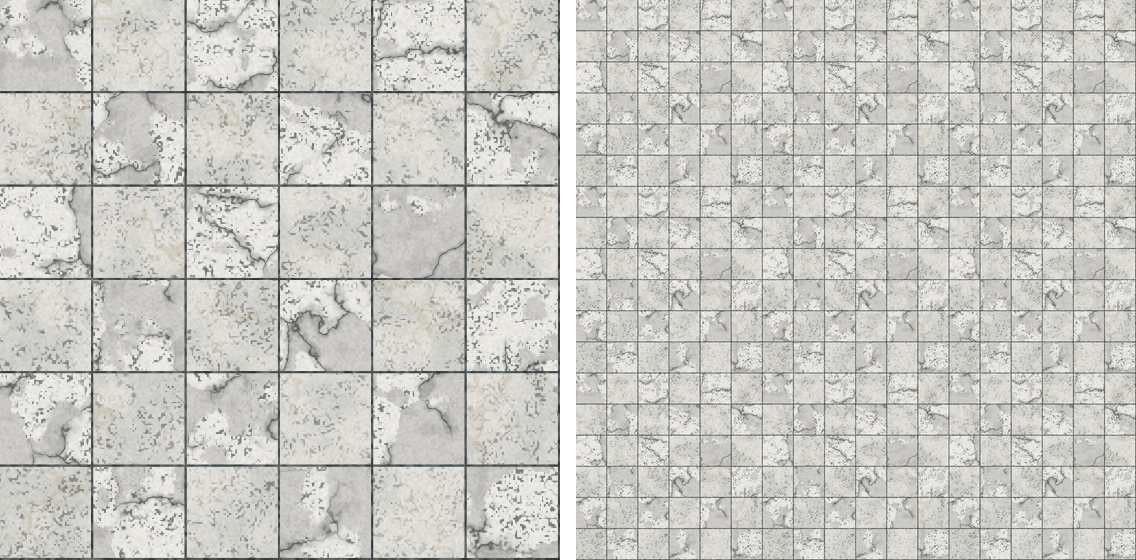
Left, the tile; right, the same tile 3 across and 3 down.
This texture is drawn by a WebGL 1 fragment shader. Its source:

```glsl
precision highp float;
// Six by six square marble tiles, veined and plain in turn, with thin dark grout.

uniform vec2 u_resolution;

const float TILES = 6.0;          // tiles across and down
const float GROUT_WIDTH = 0.0234; // in tiles
const float GRAIN = 256.0;        // specks across the canvas
const float VEIN_SCALE = 1.15;    // vein cells per tile
const float VEIN_CORE = 0.026;
const float VEIN_HALO = 0.11;
const float NO_WRAP = 4096.0;

const vec3 GROUT_DARK = vec3(0.16, 0.19, 0.20);
const vec3 GROUT_LIGHT = vec3(0.44, 0.47, 0.47);
const vec3 CHALK = vec3(0.91, 0.905, 0.885);
const vec3 SMOOTH_GREY = vec3(0.80, 0.795, 0.78);
const vec3 PLAIN_LIGHT = vec3(0.88, 0.87, 0.845);
const vec3 PLAIN_GREY = vec3(0.81, 0.81, 0.79);
const vec3 OCHRE = vec3(0.73, 0.68, 0.58);
const vec3 SPECK = vec3(0.42, 0.42, 0.41);
const vec3 VEIN = vec3(0.31, 0.31, 0.30);

float hash(vec2 p) {
  vec3 q = fract(p.xyx * 0.1031);
  q += dot(q, q.yzx + 33.33);
  return fract((q.x + q.y) * q.z);
}

vec2 hash2(vec2 p) {
  return vec2(hash(p), hash(p + 71.7));
}

// Value noise that repeats after a whole number of cells
float noise(vec2 p, float period) {
  vec2 i = floor(p);
  vec2 f = fract(p);
  f = f * f * (3.0 - 2.0 * f);
  vec2 a = mod(i, period);
  vec2 b = mod(i + 1.0, period);
  return mix(mix(hash(a), hash(vec2(b.x, a.y)), f.x),
             mix(hash(vec2(a.x, b.y)), hash(b), f.x), f.y);
}

float fbm(vec2 p) {
  float sum = 0.0;
  float amp = 0.533;
  for (int i = 0; i < 4; i++) {
    sum += amp * noise(p, NO_WRAP);
    p = p * 2.03 + 13.7;
    amp *= 0.5;
  }
  return sum;
}

// Voronoi: x is the distance to the nearest cell border, y a random value per cell
vec2 fractureCells(vec2 p) {
  vec2 base = floor(p);
  vec2 f = fract(p);
  vec2 nearest = vec2(0.0);
  vec2 cell = vec2(0.0);
  float best = 8.0;
  for (int y = -1; y <= 1; y++) {
    for (int x = -1; x <= 1; x++) {
      vec2 g = vec2(float(x), float(y));
      vec2 r = g + hash2(base + g) - f;
      if (dot(r, r) < best) {
        best = dot(r, r);
        nearest = r;
        cell = g;
      }
    }
  }
  float border = 8.0;
  for (int y = -2; y <= 2; y++) {
    for (int x = -2; x <= 2; x++) {
      vec2 g = cell + vec2(float(x), float(y));
      vec2 r = g + hash2(base + g) - f;
      vec2 d = r - nearest;
      if (dot(d, d) > 0.0001) border = min(border, dot(0.5 * (nearest + r), normalize(d)));
    }
  }
  return vec2(border, hash(base + cell + 5.3));
}

// Chalky and smooth fragments parted by dark veins
vec3 veinedStone(vec2 p, float speck, float grain) {
  vec2 warp = vec2(fbm(p * 3.5), fbm(p * 3.5 + 31.0)) - 0.5;
  vec2 cells = fractureCells(p * VEIN_SCALE + 0.55 * warp);
  float rough = smoothstep(0.42, 0.48, 0.4 * cells.y + 0.6 * fbm(p * 3.0 + 7.0) + 0.06 * (grain - 0.5));
  vec3 col = mix(SMOOTH_GREY, CHALK, rough);
  col -= 0.06 * (1.0 - rough) * smoothstep(0.5, 0.75, fbm(p * 5.0 + 3.0));
  col = mix(col, SPECK, speck * mix(0.12, 0.85, rough));
  float strength = smoothstep(0.3, 0.6, noise(p * 2.5 + 19.0, NO_WRAP));
  float halo = 1.0 - smoothstep(0.0, VEIN_HALO, cells.x);
  float core = 1.0 - smoothstep(0.0, VEIN_CORE, cells.x);
  return mix(col, VEIN, strength * (0.3 * halo + 0.5 * core) * (0.8 + 0.4 * grain));
}

// Even pale stone with soft specks and faint ochre threads
vec3 plainStone(vec2 p, float speck) {
  float cloud = fbm(p * 2.5);
  vec3 col = mix(PLAIN_LIGHT, PLAIN_GREY, smoothstep(0.3, 0.7, cloud));
  float thread = 1.0 - smoothstep(0.0, 0.035, abs(fbm(p * 1.6 + 11.0) - 0.5));
  col = mix(col, OCHRE, 0.4 * thread * smoothstep(0.5, 0.75, noise(p * 1.7 + 5.0, NO_WRAP)));
  return mix(col, SPECK, speck * mix(0.25, 0.7, smoothstep(0.3, 0.6, cloud)));
}

void main() {
  vec2 uv = gl_FragCoord.xy / u_resolution;
  vec2 t = uv * TILES;
  vec2 id = floor(t);
  vec2 p = fract(t) + 5.0 + 40.0 * hash2(id + 3.0);

  // Fine grain gathered into clusters
  float grain = noise(uv * GRAIN, GRAIN);
  float cluster = 0.5 * noise(p * 13.0, NO_WRAP) + 0.5 * fbm(p * 5.0 + 23.0);
  float speck = smoothstep(0.5, 0.85, grain) * smoothstep(0.38, 0.62, cluster);

  bool veined = mod(id.x + id.y, 2.0) > 0.5;
  vec3 col = veined ? veinedStone(p, speck, grain) : plainStone(p, speck);
  col += 0.06 * (noise(uv * GRAIN + 37.0, GRAIN) - 0.5);

  // Grout along the right and lower side of each tile
  vec2 shift = vec2(0.5, -0.5) * GROUT_WIDTH;
  vec2 d = abs(fract(t + 0.5 + shift) - 0.5);
  float edge = 0.5 * TILES / min(u_resolution.x, u_resolution.y);
  float half_width = 0.5 * GROUT_WIDTH;
  float grout = 1.0 - smoothstep(half_width - edge, half_width + edge, min(d.x, d.y));
  vec3 groutColor = mix(GROUT_DARK, GROUT_LIGHT, noise(uv * 128.0, 128.0));
  gl_FragColor = vec4(mix(col, groutColor, grout), 1.0);
}
```
